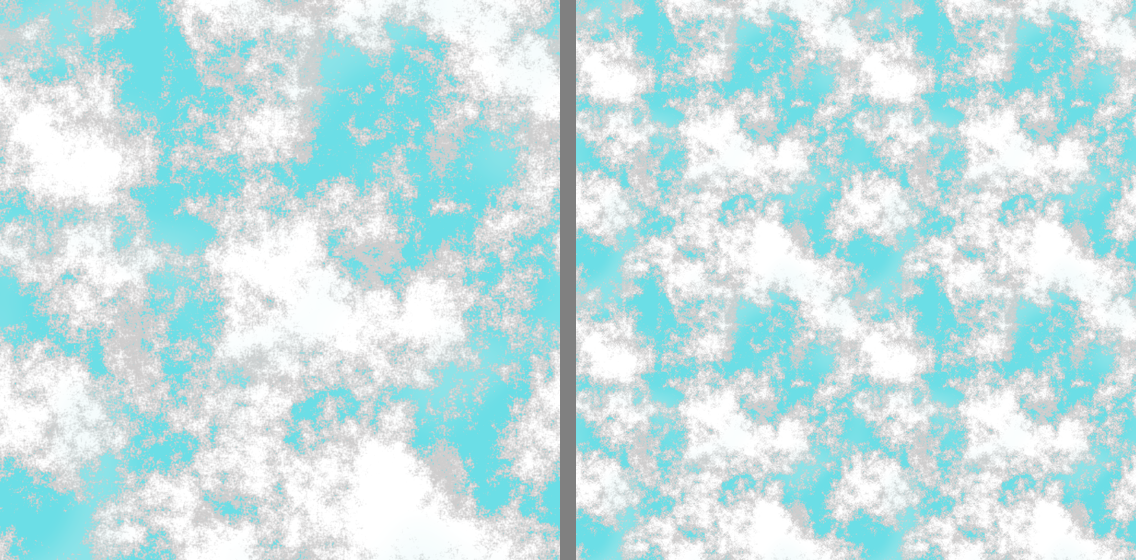
Left, the tile; right, the same tile 2 across and 2 down.
This texture is drawn by a WebGL 2 fragment shader. Its source:

```glsl
#version 300 es
precision highp float;
precision highp int;

uniform vec2 u_resolution;
out vec4 fragColor;

const vec3 SKY = vec3(0.42, 0.87, 0.90);
const vec3 VEIL = vec3(0.68, 0.91, 0.92);
const vec3 CLOUD_EDGE = vec3(0.81, 0.805, 0.805);
const vec3 CLOUD_CORE = vec3(1.0);

const int BASE_CELLS = 3;         // cells across the tile in the first octave
const int OCTAVES = 8;
const float GAIN = 0.77;          // high gain keeps the outlines ragged
const float SPREAD = 0.33;        // standard deviation of the octave sum
const int GRAIN_CELLS = 256;
const float GRAIN = 1.0;
const vec2 COVER_RANGE = vec2(-1.15, -0.25);
const vec2 WHITE_RANGE = vec2(-0.60, 1.40);
const int VEIL_CELLS = 5;
const float VEIL_STRENGTH = 0.5;
const int SMUDGE_CELLS = 9;
const float SMUDGE_STRENGTH = 0.8;
const int SAMPLES = 2;            // supersampling per axis

uint hash(uvec3 v) {
    uint h = v.x * 1597334677u ^ v.y * 3812015801u ^ v.z * 2798796415u;
    h = (h ^ (h >> 16)) * 2146121005u;
    h = (h ^ (h >> 15)) * 2221713035u;
    return h ^ (h >> 16);
}

vec2 gradient(ivec2 cell, int cells, int seed) {
    ivec2 wrapped = cell - cells * ivec2(greaterThanEqual(cell, ivec2(cells)));
    uint h = hash(uvec3(uvec2(wrapped), uint(seed)));
    float angle = float(h >> 8) * (6.2831853 / 16777216.0);
    return vec2(cos(angle), sin(angle));
}

// Gradient noise that wraps over the unit square
float noise(vec2 uv, int cells, int seed) {
    vec2 shift = float(seed) * vec2(0.618, 0.755);
    vec2 p = fract(uv + shift) * float(cells);
    ivec2 cell = ivec2(floor(p));
    vec2 f = fract(p);
    vec2 w = f * f * f * (f * (f * 6.0 - 15.0) + 10.0);
    float a = dot(gradient(cell, cells, seed), f);
    float b = dot(gradient(cell + ivec2(1, 0), cells, seed), f - vec2(1.0, 0.0));
    float c = dot(gradient(cell + ivec2(0, 1), cells, seed), f - vec2(0.0, 1.0));
    float d = dot(gradient(cell + ivec2(1, 1), cells, seed), f - vec2(1.0));
    return mix(mix(a, b, w.x), mix(c, d, w.x), w.y);
}

// Cloud density in units of its standard deviation
float density(vec2 uv) {
    float sum = 0.0;
    float amplitude = 1.0;
    int cells = BASE_CELLS;
    for (int i = 0; i < OCTAVES; i++) {
        sum += amplitude * noise(uv, cells, i + 1);
        amplitude *= GAIN;
        cells *= 2;
    }
    return sum / SPREAD;
}

vec3 cloudySky(vec2 uv) {
    float d = density(uv) + GRAIN * noise(uv, GRAIN_CELLS, 21);

    // Grey fringe brightening to a white core with grainy smudges
    float smudge = smoothstep(0.1, 0.5, noise(uv, SMUDGE_CELLS, 31));
    float whiteness = smoothstep(WHITE_RANGE.x, WHITE_RANGE.y, d - SMUDGE_STRENGTH * smudge);
    vec3 cloud = mix(CLOUD_EDGE, CLOUD_CORE, whiteness);

    float cover = smoothstep(COVER_RANGE.x, COVER_RANGE.y, d);
    vec3 color = mix(SKY, cloud, cover);

    // Soft pale patches over sky and cloud alike
    float veil = smoothstep(0.0, 0.45, noise(uv, VEIL_CELLS, 41));
    return mix(color, VEIL, VEIL_STRENGTH * veil * (1.0 - 0.75 * cover));
}

void main() {
    vec2 corner = gl_FragCoord.xy - 0.5;
    vec3 sum = vec3(0.0);
    for (int y = 0; y < SAMPLES; y++) {
        for (int x = 0; x < SAMPLES; x++) {
            vec2 offset = (vec2(x, y) + 0.5) / float(SAMPLES);
            sum += cloudySky((corner + offset) / u_resolution);
        }
    }
    fragColor = vec4(sum / float(SAMPLES * SAMPLES), 1.0);
}
```
